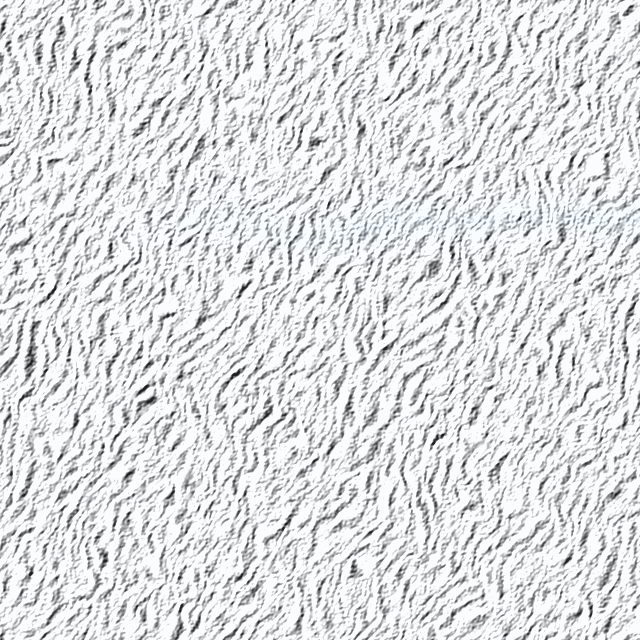
Reproduce this texture procedurally as a Shadertoy shader.

```glsl
// Random gradient in the square -1..1 from an integer hash
vec2 randomGradient(vec2 cell) {
    uvec2 h = uvec2(ivec2(cell)) * 1664525u + 1013904223u;
    h.x += h.y * 1664525u;
    h.y += h.x * 1664525u;
    h ^= h >> 16u;
    h.x += h.y * 1664525u;
    h.y += h.x * 1664525u;
    h ^= h >> 16u;
    return vec2(h & 65535u) / 32767.5 - 1.0;
}

float gradientNoise(vec2 p) {
    vec2 cell = floor(p), f = p - cell;
    vec2 w = f * f * f * (f * (f * 6.0 - 15.0) + 10.0);
    vec2 right = vec2(1, 0), up = vec2(0, 1);
    float a = dot(randomGradient(cell), f);
    float b = dot(randomGradient(cell + right), f - right);
    float c = dot(randomGradient(cell + up), f - up);
    float d = dot(randomGradient(cell + 1.0), f - 1.0);
    return mix(mix(a, b, w.x), mix(c, d, w.x), w.y);
}

// Embossed noise, stretched along a direction; frequency is (across, along)
float emboss(vec2 p, float angle, vec2 frequency) {
    vec2 along = vec2(cos(angle), sin(angle));
    vec2 across = vec2(along.y, -along.x);
    vec2 uv = vec2(dot(p, across), dot(p, along)) * frequency;
    vec2 lightStep = vec2(0.3, 0);
    return gradientNoise(uv + lightStep) - gradientNoise(uv - lightStep);
}

// Wandering that bends the strokes
vec2 bend(vec2 p) {
    vec2 broad = vec2(gradientNoise(p * 9.0 + 31.0), gradientNoise(p * 9.0 + 87.0));
    vec2 tight = vec2(gradientNoise(p * 31.0 + 143.0), gradientNoise(p * 31.0 + 211.0));
    return p + 0.025 * broad + 0.014 * tight;
}

void mainImage(out vec4 fragColor, in vec2 fragCoord) {
    vec2 p = fragCoord / iResolution.y;
    vec2 q = bend(p);

    // Long strokes, turning between steep and slanted patches
    float turn = smoothstep(-0.2, 0.2, gradientNoise(p * 10.0 + 5.0)) * 1.5708;
    float steep = emboss(q, 1.36, vec2(86, 25));
    float slanted = emboss(q + 11.0, 0.86, vec2(86, 27));
    float strokes = 3.5 * (steep * cos(turn) + slanted * sin(turn));

    // Thin strokes and fine grain between them
    float thinStrokes = 1.7 * emboss(q + 3.0, 1.0, vec2(140, 52));
    float grain = 2.2 * emboss(p + 7.0, 0.8, vec2(205, 160));

    // Calm, faintly blue horizontal band with ragged edges
    float bandOffset = p.y - 0.635 - 0.03 * p.x + 0.06 * gradientNoise(p * vec2(5, 9) + 61.0);
    float calm = exp(-bandOffset * bandOffset / 0.0005) * smoothstep(0.15, 0.6, p.x);

    float relief = strokes * (1.0 - 0.4 * calm) + thinStrokes + grain;
    float light = clamp(0.975 - 0.04 * calm + 0.275 * relief, 0.13, 0.99);

    // Cool paper tint
    vec3 color = light + vec3(-0.009, 0.0, 0.007) * (1.0 + 2.0 * calm);
    fragColor = vec4(clamp(color, 0.0, 1.0), 1.0);
}
```
